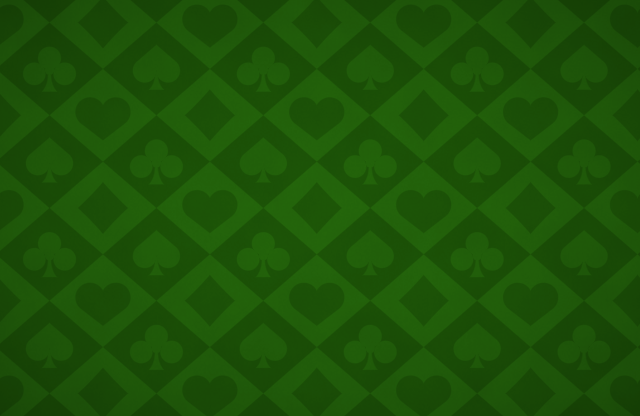
Write a WebGL 1 fragment shader that draws this pattern.

```glsl
precision highp float;
// Green card-table felt: harlequin tiles carrying the four card suits, with soft wear and a vignette.

uniform vec2 u_resolution;

#define TILE vec2(0.2570, 0.2229)      // tile size, canvas height = 1
#define ORIGIN vec2(0.2475, 0.9458)    // centre of one light tile
#define LIGHT_GREEN vec3(0.137, 0.390, 0.042)
#define DARK_GREEN vec3(0.108, 0.322, 0.026)
#define SUIT_CONTRAST 0.88
#define VIGNETTE 0.26
#define WEAR 0.07
#define GRAIN 0.025

float hash(vec2 p) {
  return fract(sin(dot(p, vec2(127.1, 311.7))) * 43758.5453);
}

float noise(vec2 p) {
  vec2 i = floor(p), f = fract(p);
  f = f * f * (3.0 - 2.0 * f);
  return mix(mix(hash(i), hash(i + vec2(1.0, 0.0)), f.x),
             mix(hash(i + vec2(0.0, 1.0)), hash(i + vec2(1.0, 1.0)), f.x), f.y);
}

float fbm(vec2 p) {
  float sum = 0.0, amp = 0.5;
  for (int i = 0; i < 4; i++) {
    sum += amp * noise(p);
    p = mat2(1.6, 1.2, -1.2, 1.6) * p;
    amp *= 0.5;
  }
  return sum;
}

// Two round lobes at (+-a, 0) narrowing along tangents to a tip at (0, -h)
float lobedHeart(vec2 p, float a, float r, float h) {
  p.x = abs(p.x);
  vec2 centre = vec2(a, 0.0), tip = vec2(0.0, -h);
  float len = length(centre - tip);
  vec2 u = (centre - tip) / len;
  float s = r / len, c = sqrt(1.0 - s * s);
  vec2 along = vec2(u.x * c + u.y * s, u.y * c - u.x * s);
  vec2 normal = vec2(along.y, -along.x);
  float wedge = max(dot(p - tip, normal), max(dot(p - centre, along), p.y));
  return min(length(p - centre) - r, wedge);
}

// Flared foot from y = top down to y = base
float stem(vec2 p, float top, float base) {
  float t = clamp((top - p.y) / (top - base), 0.0, 1.0);
  float side = (abs(p.x) - 0.014 - 0.056 * t * t * t) * 0.8;
  return max(side, max(p.y - top, base - p.y));
}

float heart(vec2 p) {
  return lobedHeart(p - vec2(0.0, 0.031), 0.121, 0.137, 0.266);
}

float diamond(vec2 p) {
  p = abs(p) / vec2(0.234, 0.242);
  return (p.x + p.y - 1.0 + 0.12 * p.x * p.y) * 0.168;
}

float spade(vec2 p) {
  float body = lobedHeart(vec2(p.x, -p.y - 0.016), 0.109, 0.112, 0.242);
  return min(body, stem(p, -0.02, -0.195));
}

float club(vec2 p) {
  float sides = length(vec2(abs(p.x) - 0.142, p.y + 0.046)) - 0.106;
  float top = length(p - vec2(0.0, 0.100)) - 0.108;
  float core = length(p + vec2(0.0, 0.012)) - 0.045;
  return min(min(sides, top), min(core, stem(p, -0.01, -0.213)));
}

void main() {
  vec2 uv = gl_FragCoord.xy / u_resolution;
  vec2 p = gl_FragCoord.xy / u_resolution.y;
  float aa = 0.8 / (u_resolution.y * TILE.x);
  vec2 q = (p - ORIGIN) / TILE;

  // Diamond tiles: light ones on whole cells, dark ones offset by half a cell
  vec2 lightId = floor(q + 0.5);
  vec2 edge = abs(q - lightId);
  float tileEdge = (edge.x + edge.y - 0.5) * 0.65;
  float isLight = 1.0 - smoothstep(-aa, aa, tileEdge);
  vec2 darkId = floor(q + 1.0);

  // Suits alternate along both axes
  vec2 aspect = vec2(1.0, TILE.y / TILE.x);
  vec2 onLight = (q - lightId) * aspect;
  vec2 onDark = (q + 0.5 - darkId) * aspect;
  float lightOdd = mod(lightId.x + lightId.y, 2.0);
  float darkOdd = mod(darkId.x + darkId.y, 2.0);
  float suit = tileEdge < 0.0
    ? (lightOdd < 0.5 ? diamond(onLight) : heart(onLight))
    : (darkOdd < 0.5 ? club(onDark) : spade(onDark));
  float inSuit = 1.0 - smoothstep(-aa, aa, suit);
  float tone = mix(isLight, 1.0 - isLight, inSuit * SUIT_CONTRAST);
  vec3 color = mix(DARK_GREEN, LIGHT_GREEN, tone);

  // Cloth wear, fine grain and darkened corners
  color *= 1.0 + WEAR * (fbm(p * 14.0) - 0.47);
  color *= 1.0 + GRAIN * (noise(p * vec2(330.0, 290.0)) - 0.5);
  vec2 c = uv - 0.5;
  color *= 1.0 - VIGNETTE * 2.0 * dot(c, c);

  gl_FragColor = vec4(color, 1.0);
}
```
